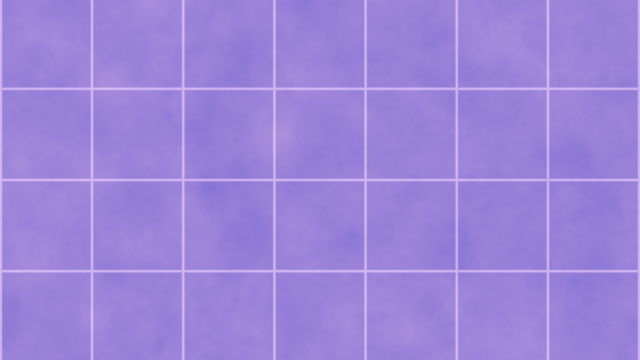
Reproduce this texture procedurally as a WebGL 2 fragment shader.

```glsl
#version 300 es
precision highp float;
// Mottled violet square tiles separated by thin, soft lilac grout lines.

uniform vec2 u_resolution;
out vec4 fragColor;

const float TILE_SIZE = 0.2533;   // in canvas heights
const float GROUT_HALF = 0.0036;
const float GROUT_SOFT = 0.0022;

const vec3 SHADE = vec3(0.53, 0.455, 0.84);
const vec3 TINT = vec3(0.67, 0.56, 0.86);
const vec3 GROUT = vec3(0.82, 0.71, 0.945);

vec3 hash3(vec2 cell) {
    vec3 q = fract(cell.xyx * vec3(0.1031, 0.1030, 0.0973));
    q += dot(q, q.yxz + 33.33);
    return fract((q.xxy + q.yzz) * q.zyx);
}

// Cellular noise: one signed, smooth blob at a jittered point in each cell.
float blobNoise(vec2 p) {
    vec2 cell = floor(p);
    float sum = 0.0;
    for (int y = -1; y <= 1; y++) {
        for (int x = -1; x <= 1; x++) {
            vec2 neighbour = cell + vec2(x, y);
            vec3 rnd = hash3(neighbour + 57.0);
            vec2 d = p - neighbour - rnd.xy;
            float falloff = max(0.0, 1.0 - dot(d, d));
            sum += falloff * falloff * falloff * (2.0 * rnd.z - 1.0);
        }
    }
    return sum;
}

// Rotated octaves of blob noise, from broad clouds to fine grain.
float clouds(vec2 p, float gain) {
    const mat2 turn = mat2(0.8, 0.6, -0.6, 0.8);
    float sum = 0.0;
    float amplitude = 0.5;
    for (int i = 0; i < 6; i++) {
        sum += amplitude * blobNoise(p);
        p = turn * p * 2.03 + 11.7;
        amplitude *= gain;
    }
    return sum;
}

// Coverage of the grid lines, which run through whole multiples of size.
float gridLines(vec2 p, float size, float halfWidth, float soft) {
    vec2 d = abs(fract(p / size + 0.5) - 0.5) * size;
    vec2 line = 1.0 - smoothstep(halfWidth - soft, halfWidth + soft, d);
    return max(line.x, line.y);
}

void main() {
    vec2 p = (gl_FragCoord.xy - 0.5 * u_resolution) / u_resolution.y;
    float pixel = 1.0 / u_resolution.y;

    // Worn tile surface
    float wear = clouds(p * 7.0, 0.62);
    vec3 color = mix(SHADE, TINT, clamp(0.5 + 0.5 * wear, 0.0, 1.0));

    // Grout: a column is centred across, a line crosses the middle height
    vec2 gridPoint = p + vec2(0.5 * TILE_SIZE, 0.0);
    float soft = max(GROUT_SOFT, 0.7 * pixel);
    float grout = gridLines(gridPoint, TILE_SIZE, GROUT_HALF, soft);
    color = mix(color, GROUT + 0.03 * wear, grout * 0.95);

    fragColor = vec4(color, 1.0);
}
```
